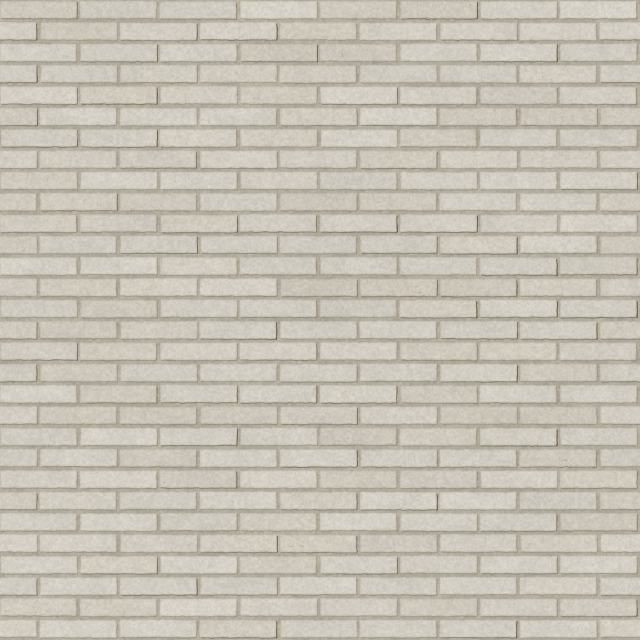
A WebGL 2 fragment shader for this texture:

```glsl
#version 300 es
precision highp float;
// Pale, sand-faced brick wall in running bond with tan recessed mortar.
// Each brick is a rounded box with its own tone, size and shadow;
// wrapping value noise adds grain, pits and stains, so the wall tiles.

#define COUNT vec2(8.0, 30.0)       // bricks across, courses up
#define SHIFT vec2(-0.0026, 0.0013) // where the joints start
#define JOINT vec2(0.0052, 0.0062)  // joint widths, canvas units
#define CORNER 0.0022
#define SOFTNESS 0.0009
#define WOBBLE 0.0012
#define GRAIN 0.075
#define SHADE 0.19
#define BRICK vec3(0.825, 0.808, 0.766)
#define WARM_BRICK vec3(0.800, 0.770, 0.722)
#define MORTAR vec3(0.705, 0.672, 0.608)

uniform vec2 u_resolution;
out vec4 outColor;

float hash(vec2 p) {
    vec3 q = fract(vec3(p.xyx) * 0.1031);
    q += dot(q, q.yzx + 33.33);
    return fract((q.x + q.y) * q.z);
}

// Value noise over the unit square; whole cell counts make it wrap.
float valueNoise(vec2 uv, vec2 cells, float seed) {
    vec2 p = uv * cells;
    vec2 i = floor(p);
    vec2 f = fract(p);
    f = f * f * (3.0 - 2.0 * f);
    vec2 a = mod(i, cells) + seed;
    vec2 b = mod(i + 1.0, cells) + seed;
    return mix(mix(hash(a), hash(vec2(b.x, a.y)), f.x),
               mix(hash(vec2(a.x, b.y)), hash(b), f.x), f.y);
}

float roundedBox(vec2 p, vec2 halfSize, float radius) {
    vec2 q = abs(p) - halfSize + radius;
    return length(max(q, 0.0)) + min(max(q.x, q.y), 0.0) - radius;
}

void main() {
    vec2 uv = gl_FragCoord.xy / u_resolution;
    float edge = max(SOFTNESS, 0.7 / u_resolution.y);

    // Running bond: every other course moves by half a brick.
    vec2 grid = (uv - SHIFT) * COUNT;
    grid.x += 0.5 * (1.0 - mod(floor(grid.y), 2.0));
    vec2 id = mod(floor(grid), COUNT);
    vec2 local = (fract(grid) - 0.5) / COUNT;

    // Random values that belong to one brick.
    float tone = hash(id + 11.3);
    float warmth = hash(id + 47.7);
    float depth = hash(id + 83.1);
    vec2 nudge = vec2(hash(id + 21.9), hash(id + 65.2)) - 0.5;

    // Noise layers from fine sand to broad weathering.
    float fineSand = valueNoise(uv, vec2(420.0), 3.0) - 0.5;
    float coarseSand = valueNoise(uv, vec2(190.0, 230.0), 17.0) - 0.5;
    float ragged = valueNoise(uv, vec2(130.0), 29.0) - 0.5;
    float blotch = valueNoise(uv, vec2(34.0, 46.0), 41.0);
    float broad = valueNoise(uv, vec2(6.0), 59.0) - 0.5;

    // Brick outline and the shadow it throws down and to the right.
    vec2 halfSize = 0.5 / COUNT - 0.5 * JOINT;
    vec2 p = local - nudge * vec2(0.0018, 0.0010);
    float wobble = WOBBLE * (ragged + 0.5 * coarseSand);
    float brickDist = roundedBox(p, halfSize, CORNER) + wobble;
    float shadowDist = roundedBox(p - vec2(0.0016, -0.0017), halfSize, CORNER) + wobble;
    float face = 1.0 - smoothstep(-edge, edge, brickDist);
    float shadow = 1.0 - smoothstep(-edge, edge, shadowDist);

    // Brick face: tone, stains, grain, pits and worn rim.
    float stain = smoothstep(0.58, 0.95, blotch) * smoothstep(0.45, 1.0, warmth);
    vec3 brick = mix(BRICK, WARM_BRICK, 0.6 * warmth * warmth + 0.4 * stain);
    brick += 0.026 * (tone - 0.5) + 0.022 * (blotch - 0.5);
    brick += GRAIN * (0.65 * fineSand + 0.55 * coarseSand);
    float pit = smoothstep(0.84, 0.98, valueNoise(uv, vec2(230.0, 260.0), 73.0));
    brick -= pit * mix(0.025, 0.10, stain);
    brick -= 0.045 * smoothstep(-0.0032, 0.0, brickDist);

    // Mortar: sandy, darkest in the shadow of the brick above or beside it.
    vec3 mortar = MORTAR + GRAIN * (0.7 * fineSand + 0.6 * coarseSand);
    mortar += 0.05 * (blotch - 0.5);
    float strength = mix(0.35, 1.0, depth * depth) * mix(0.5, 1.2, blotch);
    float sideGap = smoothstep(0.0, 0.002, p.x - halfSize.x + 0.001);
    strength += sideGap * smoothstep(0.72, 1.0, depth) * 0.9;
    mortar -= SHADE * strength * shadow;

    vec3 color = mix(mortar, brick, face) + 0.014 * broad;
    outColor = vec4(clamp(color, 0.0, 1.0), 1.0);
}
```
